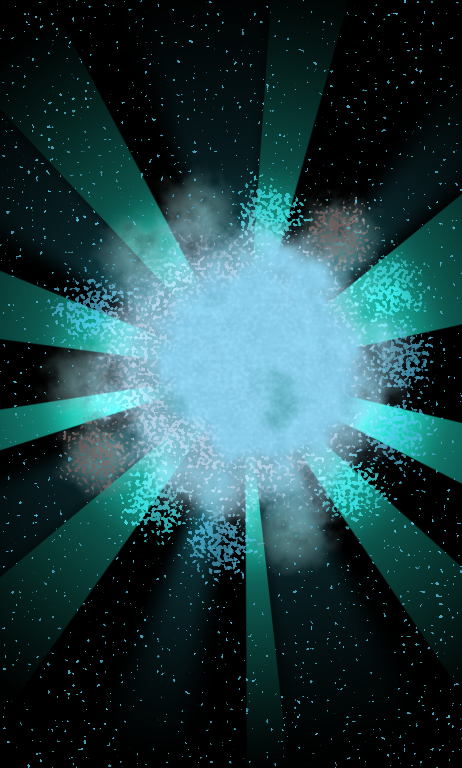
This background is drawn by a Shadertoy shader. Its source:

```glsl
#define CENTER vec2(0.530, 0.516)
#define RAY_REACH 0.53
#define RAY_BLUR 4.0
#define LOBE_COUNT 14
#define LOBE_ORBIT 0.212
#define LOBE_SIZE 0.072
#define VEIL_RADIUS 0.225
#define CORE_RADIUS 0.155
#define GRAIN_SCALE 190.0
#define SMOKE_SCALE 17.0

const vec3 SHARP_RAY = vec3(0.13, 0.98, 0.88);
const vec3 SOFT_RAY = vec3(0.16, 0.68, 0.76);
const vec3 SMOKE = vec3(0.44, 0.60, 0.61);
const vec3 MIST = vec3(0.43, 0.67, 0.74);
const vec3 FROST = vec3(0.78, 0.87, 0.96);
const vec3 SKY = vec3(0.54, 0.82, 0.94);
const vec3 LAGOON = vec3(0.38, 0.70, 0.77);

// Ray centre and half width in degrees, then strength (negative means blurred)
const vec3 RAYS[15] = vec3[15](
    vec3(25.8, 13.5, 0.9), vec3(47.5, 6.0, -0.5), vec3(80.2, 5.8, 0.75),
    vec3(96.0, 11.0, -0.4), vec3(125.3, 7.7, 0.85), vec3(141.0, 9.0, -0.5),
    vec3(165.0, 7.4, 0.9), vec3(193.3, 4.5, 1.3), vec3(213.0, 8.0, -0.45),
    vec3(227.5, 7.5, 0.85), vec3(255.0, 5.5, -0.6), vec3(273.3, 3.0, 1.0),
    vec3(286.0, 10.0, -0.45), vec3(311.0, 7.0, 0.85), vec3(339.7, 7.0, 1.2));

// Lobe materials: 0 blue dust, 1 cyan dust, 2 brown dust in smoke, 3 smoke
const int KINDS[LOBE_COUNT] = int[LOBE_COUNT](0, 1, 2, 1, 3, 3, 0, 3, 2, 1, 0, 3, 1, 0);
const vec3 DUST[3] = vec3[3](
    vec3(0.25, 0.58, 0.70), vec3(0.20, 0.72, 0.74), vec3(0.43, 0.36, 0.35));

vec2 hash2(vec2 cell) {
    vec2 q = vec2(dot(cell, vec2(127.1, 311.7)), dot(cell, vec2(269.5, 183.3)));
    return 2.0 * fract(sin(q) * 43758.5) - 1.0;
}

float gradientNoise(vec2 p) {
    vec2 i = floor(p), f = fract(p);
    vec2 u = f * f * (3.0 - 2.0 * f);
    vec2 e = vec2(1.0, 0.0);
    float low = mix(dot(hash2(i), f), dot(hash2(i + e), f - e), u.x);
    float high = mix(dot(hash2(i + e.yx), f - e.yx), dot(hash2(i + 1.0), f - 1.0), u.x);
    return mix(low, high, u.y);
}

float fbm(vec2 p) {
    float sum = 0.0, amplitude = 0.8;
    for (int i = 0; i < 5; i++) {
        sum += amplitude * gradientNoise(p);
        p = mat2(1.6, 1.2, -1.2, 1.6) * p + 7.3;
        amplitude *= 0.5;
    }
    return sum;
}

// Filled disc fading between an inner and an outer radius
float blob(float d, float inner, float outer) {
    return 1.0 - smoothstep(inner, outer, d);
}

// Specks that grow denser as coverage rises
float specks(float grain, float coverage) {
    float threshold = mix(0.58, -0.08, coverage);
    return smoothstep(threshold - 0.09, threshold + 0.09, grain);
}

vec3 rayLight(vec2 p, float pixel) {
    float r = length(p);
    float angle = degrees(atan(p.y, p.x));
    float fade = pow(max(1.0 - r / RAY_REACH, 0.0), 1.3);
    vec3 light = vec3(0.0);
    for (int i = 0; i < 15; i++) {
        vec3 ray = RAYS[i];
        float offset = abs(mod(angle - ray.x + 180.0, 360.0) - 180.0) - ray.y;
        float sharpWidth = degrees(pixel / max(r, pixel));
        float width = ray.z < 0.0 ? RAY_BLUR : sharpWidth;
        vec3 tint = ray.z < 0.0 ? SOFT_RAY : SHARP_RAY;
        light = max(light, tint * abs(ray.z) * blob(offset, -width, width));
    }
    return light * fade;
}

void mainImage(out vec4 fragColor, in vec2 fragCoord) {
    vec2 p = (fragCoord - CENTER * iResolution.xy) / iResolution.y;
    float r = length(p);
    float smoke = fbm(p * SMOKE_SCALE);
    float detail = fbm(p * SMOKE_SCALE * 2.5 + 31.0);
    float grain = 1.3 * gradientNoise(p * GRAIN_SCALE)
                + 0.5 * gradientNoise(p * GRAIN_SCALE * 1.9 + 5.0);

    vec3 rays = rayLight(p, 1.0 / iResolution.y);
    vec3 color = rays;

    // Ring of smoke and dust lobes
    for (int i = 0; i < LOBE_COUNT; i++) {
        float a = radians(4.0 + 360.0 * float(i) / float(LOBE_COUNT));
        float orbit = LOBE_ORBIT + 0.012 * hash2(vec2(float(i), 3.0)).x;
        float d = length(p - orbit * vec2(cos(a), sin(a))) + 0.03 * detail;
        int kind = KINDS[i];
        if (kind >= 2) {
            float body = blob(d, 0.015, LOBE_SIZE * 0.9);
            color = mix(color, SMOKE * (0.85 + 0.7 * detail), 0.75 * body);
        }
        if (kind <= 2) {
            float body = blob(d, 0.015, LOBE_SIZE);
            color = mix(color, DUST[kind] * (1.0 + 0.4 * smoke), 0.9 * specks(grain, body));
        }
    }

    // Frosted veil, whiter to the left
    float veil = blob(r + 0.05 * smoke + 0.02 * detail, VEIL_RADIUS - 0.085, VEIL_RADIUS);
    float frost = specks(grain, clamp(0.62 + 0.8 * smoke - 1.2 * p.x, 0.0, 1.0));
    vec3 veilColor = mix(MIST * (1.05 + 0.3 * detail), FROST, 0.25 + 0.65 * frost);
    color = mix(color, veilColor, 0.93 * veil);

    // Rays tinting the outer cloud
    color += 0.35 * rays * smoothstep(0.11, 0.2, r) * blob(r, 0.22, 0.28);

    // Luminous core
    float core = blob(length(p - vec2(0.022, 0.012)) + 0.07 * smoke,
                      CORE_RADIUS - 0.055, CORE_RADIUS);
    vec3 coreColor = mix(SKY, LAGOON, smoothstep(0.1, 0.55, fbm(p * 11.0 + 4.0)));
    coreColor += 0.05 * detail + 0.03 * grain;
    color = mix(color, coreColor, 0.9 * core);

    fragColor = vec4(clamp(color, 0.0, 1.0), 1.0);
}
```
